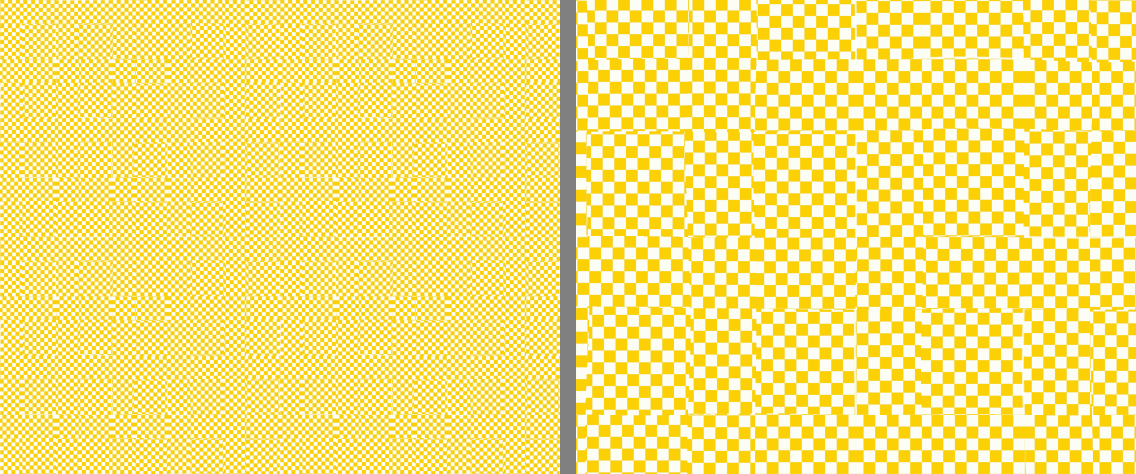
Left, the full canvas; right, a detail of the centre.
Give the GLSL for this pattern, as a WebGL 2 fragment shader.

```glsl
#version 300 es
precision highp float;

uniform vec2 u_resolution;
out vec4 fragColor;

const vec3 YELLOW = vec3(0.985, 0.82, 0.025);
const vec3 WHITE = vec3(0.99, 1.0, 0.99);
const float REPEATS = 2.0;             // tiles across and down
const vec2 PATCHES = vec2(5.0, 4.0);   // patches in one tile
const vec2 CHECKS = vec2(14.4, 15.0);  // checks in one patch
const float SPLIT = 0.4;               // where a patch divides into blocks
const float HAIRLINE = 0.09;           // half width, in checks
const int SAMPLES = 3;

vec2 hash2(vec2 p) {
    vec2 k = vec2(dot(p, vec2(127.1, 311.7)), dot(p, vec2(269.5, 183.3)));
    return fract(sin(k) * 43758.55);
}

float cornerSlope(vec2 cell, vec2 corner, vec2 f, vec2 period, float seed) {
    vec2 gradient = hash2(mod(cell + corner, period) + seed) * 2.0 - 1.0;
    return dot(gradient, f - corner);
}

// Gradient noise that wraps after a whole period
float gradientNoise(vec2 p, vec2 period, float seed) {
    vec2 c = floor(p), f = p - c;
    vec2 u = f * f * f * (f * (f * 6.0 - 15.0) + 10.0);
    float low = mix(cornerSlope(c, vec2(0, 0), f, period, seed),
                    cornerSlope(c, vec2(1, 0), f, period, seed), u.x);
    float high = mix(cornerSlope(c, vec2(0, 1), f, period, seed),
                     cornerSlope(c, vec2(1, 1), f, period, seed), u.x);
    return mix(low, high, u.y);
}

// Smoothed checks of unit size: -1 is white, 1 is yellow
float checker(vec2 p, vec2 blur) {
    vec2 edge = 0.5 - abs(fract(p) - 0.5);
    vec2 wave = clamp(2.0 * edge / blur, 0.0, 1.0) * (1.0 - 2.0 * mod(floor(p), 2.0));
    return wave.x * wave.y;
}

// Phase offset of one block, in checks
vec2 blockShift(vec2 patchId, vec2 side, vec2 patches, vec2 checks) {
    vec2 random = hash2(patchId * 2.0 + side + 3.0) - 0.5;
    vec2 shift = random * mix(vec2(0.3, 0.3), vec2(0.9, 1.0), side.x * side.y);
    // Odd rows meet in double-width dashes along their upper seams
    float seam = mod(patchId.x + side.x, patches.x);
    if (mod(patchId.y, 2.0) > 0.5 && side.y < 0.5 && seam < 3.5) {
        float reach = seam < 0.5 ? 0.65 : 0.92;
        shift.x = mix(1.0 - reach, reach, side.x) - fract(seam * checks.x);
        shift.y = 0.0;
    }
    return shift;
}

// Hairline coverage on the chosen seams
float hairlines(vec2 q, vec2 patchId, vec2 side, vec2 patches, vec2 checks, vec2 blur) {
    vec2 seam = mod(floor(q + 0.5), patches);
    vec2 away = abs(q - floor(q + 0.5)) * checks;
    vec2 ink = 1.0 - smoothstep(HAIRLINE - 0.5 * blur, HAIRLINE + 0.5 * blur, away);
    float upright = seam.x < 0.5 ? 1.0 : step(0.8, hash2(vec2(seam.x, patchId.y) + 19.0).x);
    float level = step(0.87, hash2(vec2(patchId.x * 2.0 + side.x, seam.y) + 41.0).y);
    return 0.8 * max(ink.x * upright * side.y, ink.y * level);
}

// Yellow coverage at a point given in patches
float patchwork(vec2 q, vec2 patches, vec2 checks, vec2 blur) {
    vec2 wobble = vec2(gradientNoise(q, patches, 7.0), gradientNoise(q, patches, 29.0));
    vec2 bent = q + 0.045 * wobble;
    vec2 patchId = mod(floor(bent), patches);
    vec2 side = step(SPLIT, fract(bent));
    vec2 shift = blockShift(patchId, side, patches, checks);
    float yellow = clamp(0.53 + 0.5 * checker(q * checks + shift, blur), 0.0, 1.0);
    return yellow * (1.0 - hairlines(bent, patchId, side, patches, checks, blur));
}

void main() {
    vec2 scale = REPEATS * PATCHES / u_resolution;
    vec2 blur = 0.55 * scale * CHECKS;
    float yellow = 0.0;

    // Average a grid of samples to smooth the seams
    for (int y = 0; y < SAMPLES; y++) {
        for (int x = 0; x < SAMPLES; x++) {
            vec2 offset = (vec2(x, y) + 0.5) / float(SAMPLES) - 0.5;
            vec2 point = gl_FragCoord.xy + offset;
            point.y = u_resolution.y - point.y;
            yellow += patchwork(point * scale, PATCHES, CHECKS, blur);
        }
    }
    yellow /= float(SAMPLES * SAMPLES);

    // Blended edges are a touch duller than either colour
    vec3 color = mix(WHITE, YELLOW, yellow);
    color *= 1.0 - 0.1 * yellow * (1.0 - yellow);
    fragColor = vec4(color, 1.0);
}
```
